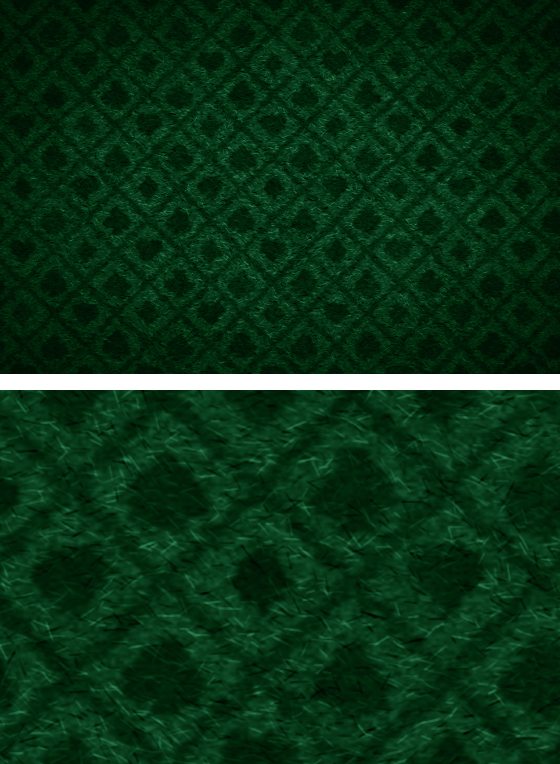
Top, the full canvas; bottom, a detail of the centre.
A Shadertoy shader for this texture:

```glsl
// Green felt printed with a diagonal lattice; each diamond cell holds a dark card suit.
// Suits are distance functions chosen by cell parity, frayed by noise and
// overlaid with short hashed fibres, then darkened towards the corners.

const float CELL = 0.1674;                 // cell diagonal, in canvas heights
const vec2 CELL_ORIGIN = vec2(0.1445, 0.077);
const float LINE_HALF = 0.045;             // in cell diagonals
const float EDGE_SOFT = 0.035;
const float FRAY = 0.07;
const float LINE_DARK = 0.50;
const float SUIT_DARK = 0.60;
const int FIBRE_LAYERS = 6;
const float FIBRE_GRID = 0.019;
const float FIBRE_HALF = 0.0010;
const float FIBRE_GAIN = 0.42;
const float GRAIN_GAIN = 0.55;
const float FELT_TONE = 0.62;
const float CORNER_LIGHT = 0.22;
const vec3 SHADOW = vec3(0.0, 0.03, 0.003);
const vec3 DEEP = vec3(0.005, 0.16, 0.045);
const vec3 FELT = vec3(0.035, 0.25, 0.115);
const vec3 SHEEN = vec3(0.16, 0.47, 0.29);

vec3 hash3(vec2 p) {
    vec3 q = fract(p.xyx * vec3(0.1031, 0.1030, 0.0973));
    q += dot(q, q.yxz + 33.33);
    return fract((q.xxy + q.yzz) * q.zyx);
}

float noise(vec2 p) {
    vec2 i = floor(p), f = fract(p);
    f = f * f * (3.0 - 2.0 * f);
    return mix(mix(hash3(i).x, hash3(i + vec2(1, 0)).x, f.x),
               mix(hash3(i + vec2(0, 1)).x, hash3(i + vec2(1, 1)).x, f.x), f.y);
}

// Suits, in units of the cell diagonal
float heart(vec2 p, float h) {
    p.x = abs(p.x);
    float point = (p.x + abs(p.y)) * 0.7071 - h;
    return min(point, length(p - 0.7071 * h) - h);
}

float stem(vec2 p) {
    float flare = abs(p.x) - 0.04 - 0.7 * max(-p.y - 0.12, 0.0);
    return max(flare, abs(p.y + 0.11) - 0.12);
}

float spade(vec2 p) {
    return min(heart(vec2(p.x, 0.02 - p.y), 0.125), stem(p));
}

float club(vec2 p) {
    float side = length(vec2(abs(p.x) - 0.105, p.y + 0.04)) - 0.117;
    float top = length(p - vec2(0.0, 0.10)) - 0.117;
    return min(min(side, top), stem(p));
}

float diamond(vec2 p) {
    return (abs(p.x) * 1.15 + abs(p.y) - 0.21) * 0.66;
}

// Short strands, one per grid square and layer, combed along a slow flow
float fibres(vec2 p, float px) {
    float width = max(FIBRE_HALF, 0.5 * px), light = 0.0;
    for (int layer = 0; layer < FIBRE_LAYERS; layer++) {
        vec2 g = p / FIBRE_GRID + float(layer) * vec2(17.37, 9.61);
        for (int k = 0; k < 9; k++) {
            vec2 id = floor(g) + vec2(k % 3 - 1, k / 3 - 1);
            vec3 r = hash3(id + float(layer) * 71.0);
            vec3 s = hash3(id + 213.0 + float(layer) * 37.0);
            float angle = 2.0 * (noise(id * 0.22) - 0.58) + 1.0 * (s.x - 0.5);
            vec2 dir = vec2(cos(angle), sin(angle));
            vec2 d = (g - id - r.xy) * FIBRE_GRID;
            float along = dot(d, dir);
            float reach = FIBRE_GRID * mix(0.25, 0.65, s.y);
            float across = dot(d, vec2(-dir.y, dir.x)) + 12.0 * (s.z - 0.5) * along * along;
            float strand = (1.0 - smoothstep(width * 0.4, width * 1.7, abs(across)))
                         * (1.0 - smoothstep(reach * 0.5, reach, abs(along)));
            light += strand * (r.z * 1.7 - 0.75);
        }
    }
    return light;
}

vec3 feltRamp(float t) {
    vec3 c = mix(SHADOW, DEEP, clamp(t / 0.35, 0.0, 1.0));
    c = mix(c, FELT, clamp((t - 0.35) / 0.3, 0.0, 1.0));
    return mix(c, SHEEN, clamp((t - 0.65) / 0.6, 0.0, 1.0));
}

void mainImage(out vec4 fragColor, in vec2 fragCoord) {
    float px = 1.0 / iResolution.y;
    vec2 p = fragCoord * px;

    // Frayed position inside the diagonal lattice
    vec2 fray = vec2(noise(p * vec2(75.0, 150.0)), noise(p * vec2(85.0, 160.0) + 40.0)) - 0.5;
    vec2 q = (p - CELL_ORIGIN) / CELL + FRAY * fray;
    vec2 uv = vec2(q.x + q.y, q.x - q.y);
    vec2 id = round(uv), f = uv - id;
    vec2 local = 0.5 * vec2(f.x + f.y, f.x - f.y);

    // Black suits fill even cells, red suits odd cells; each pair alternates
    bool blackSuit = mod(id.x + id.y, 2.0) < 0.5;
    bool evenCell = mod(id.x, 2.0) < 0.5;
    float suit = blackSuit ? (evenCell ? spade(local) : club(local))
                           : (evenCell ? diamond(local) : heart(local + vec2(0.0, 0.02), 0.125));
    float line = (0.5 - max(abs(f.x), abs(f.y))) * 0.7071 - LINE_HALF;
    float soft = max(EDGE_SOFT, px / CELL);
    float wear = mix(0.75, 1.1, noise(p * 14.0 + 5.0));
    float print = max(LINE_DARK * (1.0 - smoothstep(-soft, soft, line)),
                      SUIT_DARK * (1.0 - smoothstep(-soft, soft, suit))) * wear;

    // Pile: blotches, two scales of grain, and fibres
    float blotch = noise(p * 9.0) + 0.6 * noise(p * 34.0 + 11.0) - 0.8;
    float grain = 0.5 * noise(p * vec2(150.0, 290.0))
                + 0.5 * noise(p * vec2(270.0, 340.0) + 19.0) - 0.5;
    float tone = FELT_TONE + 0.12 * blotch + GRAIN_GAIN * grain + FIBRE_GAIN * fibres(p, px);
    tone *= 1.0 - print;

    // Darkened border
    vec2 c = 2.0 * fragCoord / iResolution.xy - vec2(1.02, 0.98);
    float light = mix(1.0, CORNER_LIGHT, smoothstep(0.35, 1.45, length(c)));
    fragColor = vec4(feltRamp(max(tone, 0.0) * mix(light, 1.0, 0.15)), 1.0);
}
```
